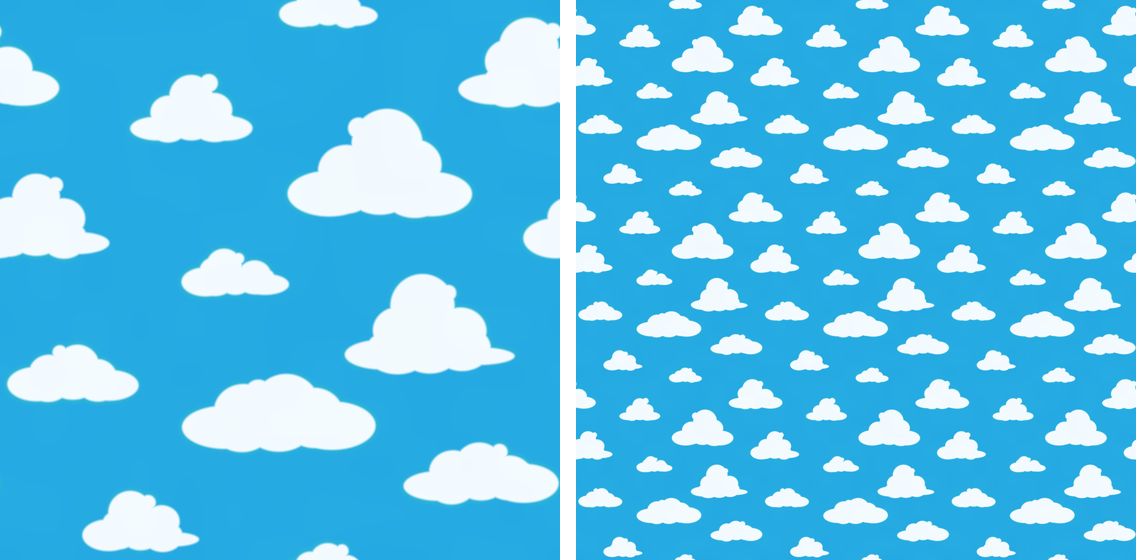
Left, the tile; right, the same tile 3 across and 3 down.
Give the GLSL for this pattern, as a Shadertoy shader.

```glsl
// Flat white cartoon clouds scattered over a plain blue sky, tiling on all sides.
// Clouds sit on a wrapped, jittered lattice; each one is a union of ellipses:
// scalloped base, two side wings, two shoulders, a crown and a small knob.

const vec3 SKY_BLUE    = vec3(0.147, 0.667, 0.888);
const vec3 RIM_BLUE    = vec3(0.160, 0.692, 0.850);
const vec3 CLOUD_WHITE = vec3(0.952, 0.982, 1.000);

const int   CLOUD_COUNT    = 11;
const float LATTICE_STEP   = 4.0;     // columns advanced per row, whole number
const vec2  LATTICE_ORIGIN = vec2(0.60, 0.98);
const vec2  JITTER         = vec2(0.035, 0.025);
const vec2  HALF_WIDTH     = vec2(0.088, 0.178); // smallest, largest cloud
const vec2  CLOUD_HEIGHT   = vec2(0.72, 1.20);   // relative to half width
const vec2  WING_THICKNESS = vec2(0.08, 0.28);
const float EDGE_SOFTNESS  = 0.0029;
const float RIM_WIDTH      = 0.009;
const float MOTTLE_CELLS   = 12.0;    // whole number, so the noise wraps
const float MOTTLE_AMOUNT  = 0.008;

vec2 hash22(vec2 p) {
    vec3 q = fract(p.xyx * vec3(0.1031, 0.1030, 0.0973));
    q += dot(q, q.yzx + 33.33);
    return fract((q.xx + q.yz) * q.zy);
}

// Value noise repeating after the given whole number of cells.
float wrappedNoise(vec2 uv, float cells) {
    vec2 p = uv * cells, cell = floor(p), f = fract(p);
    f = f * f * (3.0 - 2.0 * f);
    vec2 a = mod(cell, cells), b = mod(cell + 1.0, cells);
    float low  = mix(hash22(a).x, hash22(vec2(b.x, a.y)).x, f.x);
    float high = mix(hash22(vec2(a.x, b.y)).x, hash22(b).x, f.x);
    return mix(low, high, f.y);
}

// Approximate signed distance to an ellipse.
float ellipse(vec2 p, vec2 radius) {
    p += 1e-5;
    float k = length(p / radius);
    return k * (k - 1.0) / length(p / (radius * radius));
}

// One cloud, spanning x in -1..1 with its base near y = 0.
float cloud(vec2 p, float id) {
    vec2 form = hash22(vec2(id, 51.0));
    float tall = mix(CLOUD_HEIGHT.x, CLOUD_HEIGHT.y, form.x);
    p.x *= form.y < 0.5 ? -1.0 : 1.0;
    p.y += 0.5 * tall;

    // Scalloped base
    float d = 1e3;
    for (int j = -1; j <= 1; j++) {
        vec2 h = hash22(vec2(id, 11.0 + float(j)));
        vec2 center = vec2(0.38 * float(j), 0.27 + 0.06 * (h.x - 0.5));
        d = min(d, ellipse(p - center, vec2(0.31 + 0.07 * h.y, 0.27)));
    }

    // Crown
    vec2 lean = hash22(vec2(id, 23.0));
    float crownRadius = mix(0.31, 0.40, lean.y);
    vec2 crown = vec2(mix(0.0, 0.26, lean.x), tall - crownRadius);
    d = min(d, ellipse(p - crown, vec2(crownRadius)));

    // Wings and shoulders on both sides
    for (int j = -1; j <= 1; j += 2) {
        float side = float(j);
        vec2 h = hash22(vec2(id, 37.0 + side));
        float thick = mix(WING_THICKNESS.x, WING_THICKNESS.y, sqrt(h.x));
        vec2 wing = vec2(0.55 * side, mix(0.19, 0.27, h.x));
        d = min(d, ellipse(p - wing, vec2(0.45, thick)));
        vec2 shoulder = vec2(0.36 * side, tall * mix(0.40, 0.52, h.y));
        d = min(d, ellipse(p - shoulder, vec2(0.31, 0.28)));
    }

    // Knob on the flank of the crown
    vec2 h = hash22(vec2(id, 67.0));
    vec2 knob = crown + crownRadius * vec2(-0.80, mix(0.35, 0.65, h.x));
    return min(d, ellipse(p - knob, vec2(mix(0.09, 0.15, h.y))));
}

// Distance to the nearest cloud on the wrapped canvas.
float cloudField(vec2 uv) {
    float d = 1e3;
    for (int i = 0; i < CLOUD_COUNT; i++) {
        float id = float(i);
        vec2 lattice = id * vec2(LATTICE_STEP, -1.0) / float(CLOUD_COUNT);
        vec2 jitter = (hash22(vec2(id, 5.0)) - 0.5) * JITTER;
        vec2 offset = uv - LATTICE_ORIGIN - lattice - jitter;
        offset -= round(offset);
        float size = mix(HALF_WIDTH.x, HALF_WIDTH.y, fract(id * 0.618));
        d = min(d, size * cloud(offset / size, id));
    }
    return d;
}

void mainImage(out vec4 fragColor, in vec2 fragCoord) {
    vec2 uv = fragCoord / iResolution.xy;
    float d = cloudField(uv);
    float mottle = wrappedNoise(uv, MOTTLE_CELLS);

    // Sky with a faint greener rim around the clouds
    float rim = 1.0 - smoothstep(0.5 * RIM_WIDTH, RIM_WIDTH, d);
    vec3 color = mix(SKY_BLUE, RIM_BLUE, rim * smoothstep(0.1, 0.6, mottle));

    // Clouds with softened edges
    float softness = max(EDGE_SOFTNESS, 0.75 / iResolution.y);
    color = mix(color, CLOUD_WHITE, 1.0 - smoothstep(-softness, softness, d));
    color += (mottle - 0.5) * MOTTLE_AMOUNT;
    fragColor = vec4(color, 1.0);
}
```
